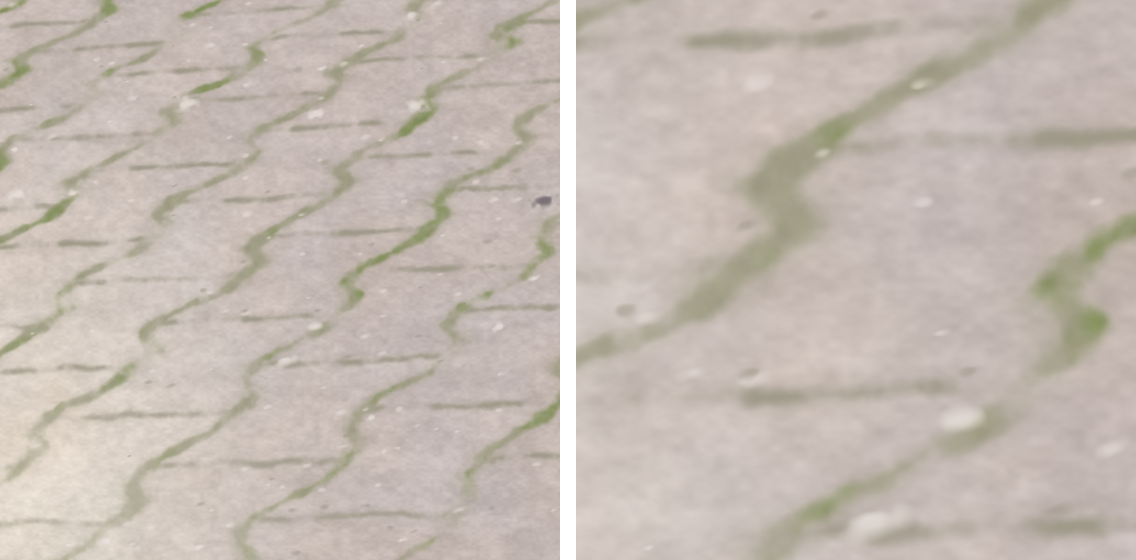
Left: the whole. Right: its middle third, enlarged.
Give the GLSL for this texture, as a Shadertoy shader.

```glsl
// Interlocking zigzag pavers seen at a slant, with patchy mossy joints, grit and soft light.
#define JOG 0.092          // sideways swing of the long joints, in paver widths
#define MOSS_WIDTH 0.0085  // half width of the long joints
#define SEAM_WIDTH 0.0015  // half width of the short joints
#define SOFTNESS 0.0070    // blur of the joint edges
#define STONE vec3(0.772, 0.723, 0.706)
#define SUNLIT vec3(0.890, 0.850, 0.800)
#define MOSS vec3(0.620, 0.610, 0.515)
#define DEEP_MOSS vec3(0.490, 0.545, 0.330)
#define SEAM vec3(0.615, 0.590, 0.530)
#define LEAF vec3(0.400, 0.370, 0.390)
#define CHIP vec3(0.920, 0.890, 0.870)

float hash(vec2 p) {
    vec3 q = fract(p.xyx * vec3(0.1031, 0.1030, 0.0973));
    q += dot(q, q.yzx + 33.33);
    return fract((q.x + q.y) * q.z);
}

float noise(vec2 p) {
    vec2 i = floor(p), f = fract(p);
    f = f * f * (3.0 - 2.0 * f);
    return mix(mix(hash(i), hash(i + vec2(1, 0)), f.x),
               mix(hash(i + vec2(0, 1)), hash(i + vec2(1, 1)), f.x), f.y);
}

float fbm(vec2 p) {
    float sum = 0.0, gain = 0.5;
    for (int i = 0; i < 4; i++) {
        sum += gain * noise(p);
        p = p * 2.03 + 17.1;
        gain *= 0.5;
    }
    return sum / 0.9375;
}

// Sideways offset of a long joint: a bulge, a quick step back, a slow return.
float jogOffset(float t) {
    t = fract(t + 0.1);
    return JOG * (1.0 - 2.0 * smoothstep(0.24, 0.48, t) + 2.0 * smoothstep(0.60, 1.0, t));
}

// Flat specks, at most one per grid cell; rate is the share of filled cells.
float specks(vec2 p, float cells, float radius, float rate) {
    vec2 g = p * cells, id = floor(g);
    vec2 center = 0.3 + 0.4 * vec2(hash(id + 3.7), hash(id + 51.3));
    vec2 d = (g - id - center) / cells;
    d.y = 1.9 * (d.y - 0.2 * d.x);
    float r = radius * (0.4 + 0.8 * hash(id + 91.0));
    r *= 0.5 + noise(p * 110.0);
    return step(hash(id + 23.0), rate) * smoothstep(r * 1.5, r * 0.2, length(d));
}

void mainImage(out vec4 fragColor, in vec2 fragCoord) {
    vec2 p = fragCoord / iResolution.xy;

    // Perspective from the paving plane to the canvas, inverted
    mat3 plane = mat3(0.2396, -0.0143, -0.010,
                      0.1895, -0.1206, 0.0507,
                      0.5730, 0.3490, 1.0);
    vec3 q = inverse(plane) * vec3(p.x, 1.0 - p.y, 1.0);
    vec2 uv = q.xy / q.z;
    float scale = q.z;
    uv += 0.09 * (vec2(fbm(p * 17.0), fbm(p * 17.0 + 40.0)) - 0.5);

    // Long zigzag joints, then short joints in running bond between them
    float k = round(uv.x);
    float across = uv.x - k - jogOffset(uv.y + 0.5 * k);
    float column = across < 0.0 ? k - 1.0 : k;
    float row = uv.y + 0.5 * column - 0.5;
    vec2 paver = vec2(column, floor(row));
    float longDist = abs(across) * 0.165 * scale;
    float shortDist = abs(row - round(row)) * 0.135 * scale;
    float inside = smoothstep(0.0, 0.018, longDist);

    // Stone: light from the lower left, tint per paver, mottling and grain
    float glow = smoothstep(0.85, 0.0, length(p * vec2(1.15, 0.75)));
    vec3 color = mix(STONE, SUNLIT, glow);
    color += 0.022 * (hash(paver + 60.0) - 0.5) * inside * smoothstep(0.0, 0.01, shortDist);
    color += 0.075 * (fbm(p * vec2(16.0, 28.0)) - 0.5);
    color += 0.085 * (fbm(p * vec2(60.0, 95.0)) - 0.5);
    color += 0.030 * (noise(p * vec2(150.0, 210.0)) - 0.5);
    color += vec3(0.02, 0.0, -0.02) * (fbm(p * 9.0 + 5.0) - 0.5);

    // Wear: moss thins out toward the sunlit corner and in patches
    float growth = mix(0.45, 1.0, smoothstep(0.0, 0.65, p.y + 0.35 * p.x));
    float patches = fbm(p * 19.0 + 8.0);
    float cover = growth * smoothstep(0.25, 0.62, patches);

    // Short joints: thin, uneven and broken in places
    float seamWear = growth * smoothstep(0.28, 0.68, fbm(p * vec2(24.0, 14.0) + 70.0));
    float seamRagged = shortDist + 0.005 * (fbm(p * 60.0 + 20.0) - 0.5);
    float seam = 1.0 - smoothstep(0.0, SEAM_WIDTH + SOFTNESS, seamRagged);
    float seamFringe = 1.0 - smoothstep(0.0, 0.016, shortDist);
    color = mix(color, SEAM, inside * seam * (0.12 + 0.80 * seamWear));
    color = mix(color, MOSS, inside * seamFringe * 0.20 * seamWear);

    // Long joints: a pale fringe, ragged moss and rarer deep tufts
    float ragged = longDist + 0.015 * (fbm(p * 46.0 + 90.0) - 0.5);
    float width = MOSS_WIDTH * (0.10 + 1.8 * patches);
    float fringe = 1.0 - smoothstep(0.0, width + 0.022, longDist);
    float moss = 1.0 - smoothstep(width - SOFTNESS, width + SOFTNESS, ragged);
    float tufts = growth * smoothstep(0.50, 0.72, fbm(p * 13.0 + 30.0));
    vec3 mossColor = mix(MOSS, DEEP_MOSS, tufts);
    mossColor += 0.09 * (fbm(p * 70.0) - 0.5);
    color = mix(color, MOSS, 0.34 * fringe * (0.3 + 0.7 * cover));
    color = mix(color, mossColor, moss * (0.10 + 0.78 * cover));

    // Pale chips and a few dark fallen leaves
    color = mix(color, CHIP, 0.75 * specks(p, 13.0, 0.017, 0.09));
    color = mix(color, CHIP, 0.5 * specks(p + 0.37, 29.0, 0.008, 0.12));
    color = mix(color, SEAM, 0.5 * specks(p + 0.71, 23.0, 0.008, 0.06));
    color = mix(color, LEAF, 0.8 * specks(p + 0.13, 6.0, 0.020, 0.12));

    fragColor = vec4(clamp(color, 0.0, 1.0), 1.0);
}
```
